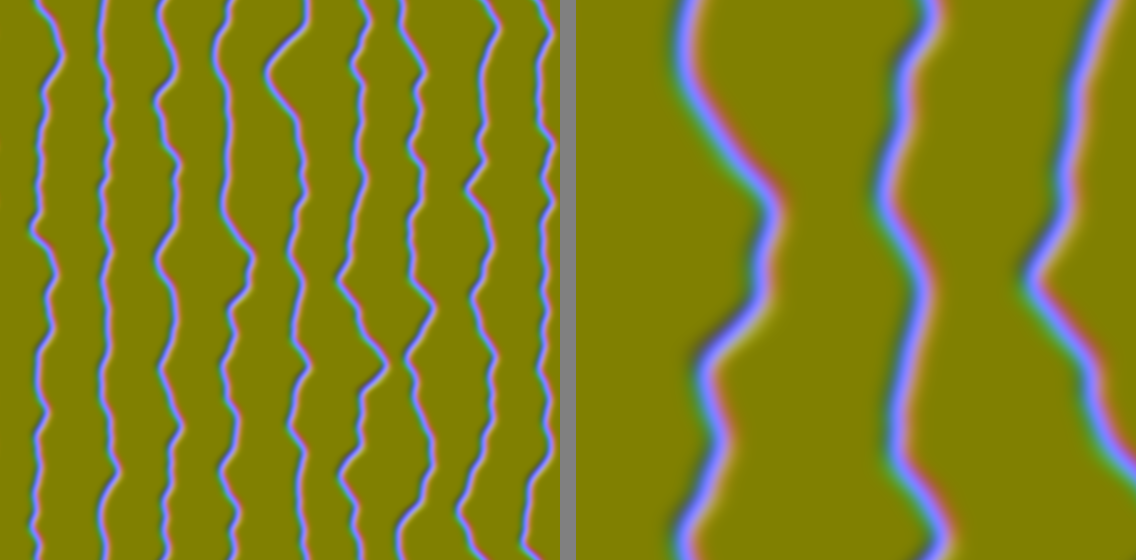
Left: the whole. Right: its middle third, enlarged.
This texture map is drawn by a WebGL 1 fragment shader. Its source:

```glsl
precision highp float;
// Tiling map of nine wavering vertical ridges with direction-tinted flanks on flat olive.

uniform vec2 u_resolution;

const float LINE_COUNT = 9.0;
const float LINE_PHASE = 0.72;      // position of a line inside its column
const float CENTRE_JITTER = 0.012;  // random sideways shift of a whole line
const float WANDER_CELLS = 5.0;     // noise cells down the canvas, first octave
const float WANDER_AMOUNT = 0.088;
const float WANDER_GAIN = 0.5;
const float SLOPE_STEP = 0.003;
const float CORE_WIDTH = 0.0050;    // spread of the blue crest
const float FLANK_WIDTH = 0.0060;   // spread of the tinted flanks
const float FLANK_STRENGTH = 0.36;
const float CREST_BLUE = 0.99;
const vec3 GROUND = vec3(0.502, 0.502, 0.005);

float hash(vec2 p) {
  vec3 q = fract(vec3(p.xyx) * 0.1031);
  q += dot(q, q.yzx + 33.33);
  return fract((q.x + q.y) * q.z);
}

// One-dimensional gradient noise that wraps after a whole number of cells.
float wrappedNoise(float x, float cells, float seed) {
  float cell = floor(x);
  float t = x - cell;
  float slope0 = hash(vec2(mod(cell, cells), seed)) * 2.0 - 1.0;
  float slope1 = hash(vec2(mod(cell + 1.0, cells), seed)) * 2.0 - 1.0;
  float fade = t * t * t * (t * (t * 6.0 - 15.0) + 10.0);
  return mix(slope0 * t, slope1 * (t - 1.0), fade);
}

// Sideways offset of a line at height y.
float wander(float y, float line) {
  float offset = (hash(vec2(line + 3.0, 71.0)) - 0.5) * CENTRE_JITTER;
  float cells = WANDER_CELLS;
  float amount = WANDER_AMOUNT;
  for (int octave = 0; octave < 3; octave++) {
    float seed = line * 7.0 + float(octave) * 83.0 + 11.0;
    float shift = hash(vec2(seed, 47.0));
    offset += amount * wrappedNoise(y * cells + shift, cells, seed);
    cells *= 2.0;
    amount *= WANDER_GAIN;
  }
  return offset;
}

float bell(float d, float width) {
  float t = d / width;
  return exp(-0.5 * t * t);
}

// Colour added to the ground by one line.
vec3 ridge(vec2 uv, float column) {
  float line = mod(column, LINE_COUNT);
  float centre = (column + LINE_PHASE) / LINE_COUNT + wander(uv.y, line);
  float slope = (wander(uv.y + SLOPE_STEP, line) - wander(uv.y - SLOPE_STEP, line))
              / (2.0 * SLOPE_STEP);

  // Unit direction across the line, with green growing downwards.
  vec2 across = vec2(1.0, slope) / sqrt(1.0 + slope * slope);
  float d = (uv.x - centre) * across.x;

  float tilt = FLANK_STRENGTH * d / FLANK_WIDTH * bell(d, FLANK_WIDTH);
  return vec3(tilt * across, CREST_BLUE * bell(d, CORE_WIDTH));
}

void main() {
  vec2 uv = gl_FragCoord.xy / u_resolution;
  float column = floor(uv.x * LINE_COUNT);

  // Neighbouring columns cover lines that stray over their borders.
  vec3 color = GROUND;
  for (int i = -1; i <= 1; i++) {
    color += ridge(uv, column + float(i));
  }
  gl_FragColor = vec4(clamp(color, 0.0, 1.0), 1.0);
}
```
